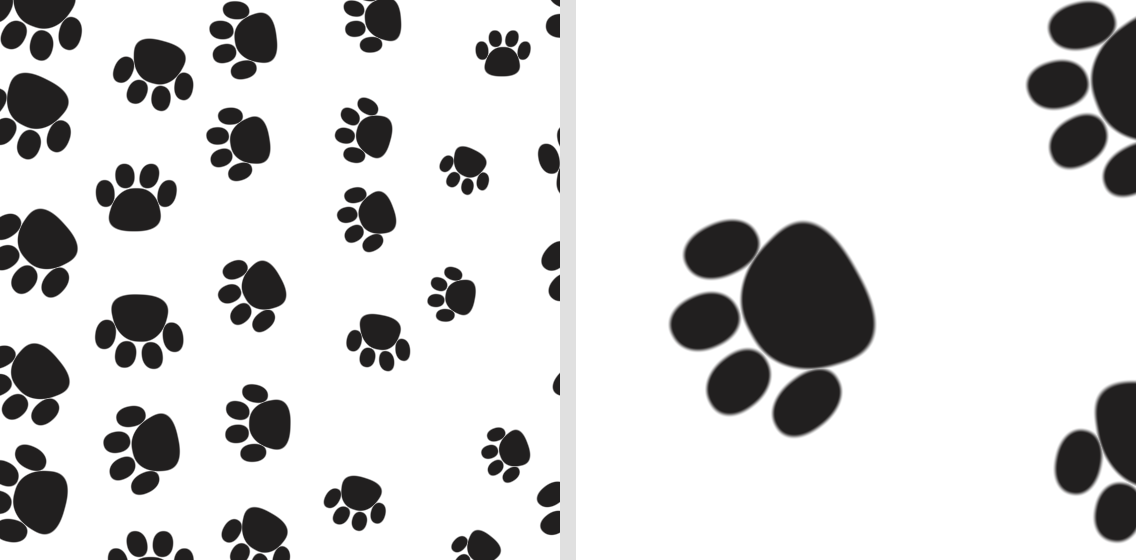
Left, the full canvas; right, a detail of the centre.
Reproduce this pattern procedurally as a WebGL 1 fragment shader.

```glsl
precision highp float;
// Scattered dark paw prints on white, shrinking from column to column.
uniform vec2 u_resolution;

const vec3 PAPER = vec3(1.0);
const vec3 INK = vec3(0.13, 0.12, 0.12);
const vec2 CELL = vec2(0.2, 0.22);      // spacing of the prints
const float FIRST_COLUMN = -0.045;      // left edge of column zero
const float COLUMN_SHIFT = 0.37;        // stagger between columns, in cells
const float COLUMNS_PER_CYCLE = 5.0;    // sizes restart after this many
const float BIG_PAW = 0.172;            // paw widths
const float SMALL_PAW = 0.096;
const float SIZE_VARIATION = 0.06;
const float SKEW = 0.1;                 // lopsidedness of a print
const float UPRIGHT_SHARE = 0.13;       // prints that walk upwards
const float TURN_MIN = 2.85;            // heading of the others: left to down
const float TURN_MAX = 4.8;
const float EDGE = 0.0017;              // half width of the soft edge

// Paw shape, in paw widths, toes pointing to +y
const vec2 PAD_CENTER = vec2(0.0, -0.16);
const vec2 PAD_RADIUS = vec2(0.305, 0.265);
const float PAD_TAPER = 0.22;
const float PAD_POWER = 2.5;
const vec2 OUTER_TOE = vec2(0.38, 0.04);
const vec2 OUTER_RADIUS = vec2(0.115, 0.165);
const vec2 INNER_TOE = vec2(0.15, 0.255);
const vec2 INNER_RADIUS = vec2(0.118, 0.15);
const float TOE_POWER = 2.2;
const float TOE_TILT = 0.1;

float hash(vec2 cell, float seed) {
    return fract(sin(dot(cell, vec2(127.1, 311.7)) + seed * 74.7) * 43758.5453);
}

// Superellipse, with its distance estimated from the gradient
float superellipse(vec2 p, vec2 radius, float power) {
    vec2 q = abs(p) / radius;
    vec2 slope = power * pow(q, vec2(power - 1.0)) / radius;
    float value = pow(q.x, power) + pow(q.y, power) - 1.0;
    return value / max(length(slope), 0.001);
}

float toe(vec2 p, vec2 center, vec2 radius) {
    p -= center;
    p.x -= TOE_TILT * p.y;
    return superellipse(p, radius, TOE_POWER);
}

float paw(vec2 p) {
    vec2 m = vec2(abs(p.x), p.y);
    vec2 q = p - PAD_CENTER;
    float widen = 1.0 - PAD_TAPER * clamp(q.y / PAD_RADIUS.y, -1.5, 1.5);
    float d = superellipse(q, PAD_RADIUS * vec2(widen, 1.0), PAD_POWER);
    d = min(d, toe(m, OUTER_TOE, OUTER_RADIUS));
    return min(d, toe(m, INNER_TOE, INNER_RADIUS));
}

// Distance to the print that belongs to one cell
float cellPaw(vec2 p, vec2 cell, float shift) {
    float stage = mod(cell.x, COLUMNS_PER_CYCLE) / (COLUMNS_PER_CYCLE - 1.0);
    float size = mix(BIG_PAW, SMALL_PAW, stage);
    size *= 1.0 + SIZE_VARIATION * (2.0 * hash(cell, 1.0) - 1.0);

    // Small prints have more room to wander
    vec2 jitter = vec2(hash(cell, 2.0), hash(cell, 3.0)) - 0.5;
    vec2 center = (cell + vec2(0.5, 0.5 + shift)) * CELL;
    center += jitter * (CELL - size);

    float heading = mix(TURN_MIN, TURN_MAX, hash(cell, 4.0));
    if (hash(cell, 5.0) < UPRIGHT_SHARE) heading = 1.57;
    vec2 axis = vec2(cos(heading), sin(heading));
    p = (p - center) / size;
    p = vec2(dot(p, vec2(axis.y, -axis.x)), dot(p, axis));
    p.x += SKEW * (2.0 * hash(cell, 6.0) - 1.0) * p.y;
    return paw(p) * size;
}

void main() {
    float scale = min(u_resolution.x, u_resolution.y);
    vec2 p = gl_FragCoord.xy / scale - vec2(FIRST_COLUMN, 0.0);

    // Nearest print among the neighbouring cells
    float d = 1.0;
    for (int i = -1; i <= 1; i++) {
        float column = floor(p.x / CELL.x) + float(i);
        float shift = fract(column * COLUMN_SHIFT);
        float row = floor(p.y / CELL.y - shift);
        for (int j = -1; j <= 1; j++) {
            d = min(d, cellPaw(p, vec2(column, row + float(j)), shift));
        }
    }

    float edge = max(EDGE, 0.7 / scale);
    gl_FragColor = vec4(mix(INK, PAPER, smoothstep(-edge, edge, d)), 1.0);
}
```
